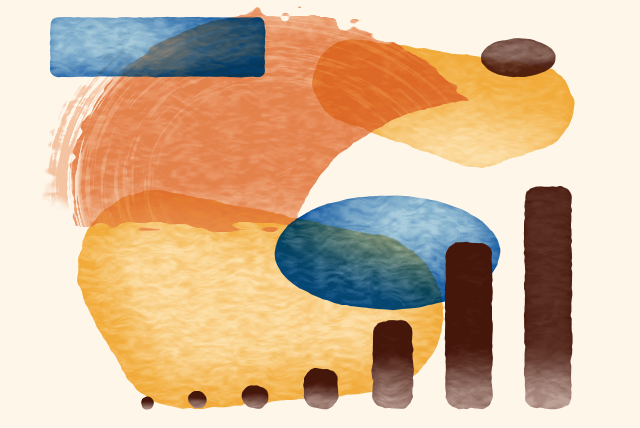
This background is drawn by a WebGL 2 fragment shader. Its source:

```glsl
#version 300 es
precision highp float;
// Abstract watercolour: two amber washes, a curved orange brush stroke, blue
// panels and a row of growing brown bars on cream paper. Distance functions
// give the shapes; stepped, stretched noise gives the pigment grain.

#define GRAIN_LEVELS 9.0
#define GRAIN_SCALE vec2(45.0, 105.0)
#define EDGE_WOBBLE 0.005
#define BAR_COUNT 7
#define BAR_BASE 0.046
#define STROKE_END 0.472

uniform vec2 u_resolution;
out vec4 fragColor;

const vec3 PAPER = vec3(0.995, 0.963, 0.915);
const vec3 GOLD = vec3(0.95, 0.69, 0.27);
const vec3 SAND = vec3(0.99, 0.88, 0.67);
const vec3 ORANGE = vec3(0.895, 0.51, 0.30);
const vec3 PEACH = vec3(0.945, 0.70, 0.54);
const vec3 DEEP_BLUE = vec3(0.05, 0.33, 0.62);
const vec3 PALE_BLUE = vec3(0.66, 0.80, 0.86);
const vec3 UMBER = vec3(0.27, 0.085, 0.04);
const vec3 TAUPE = vec3(0.74, 0.63, 0.59);

float hash(vec2 p) {
  return fract(sin(dot(p, vec2(127.1, 311.7))) * 43758.5453);
}

float noise(vec2 p) {
  vec2 i = floor(p), f = fract(p);
  f = f * f * (3.0 - 2.0 * f);
  return mix(mix(hash(i), hash(i + vec2(1, 0)), f.x),
             mix(hash(i + vec2(0, 1)), hash(i + vec2(1, 1)), f.x), f.y);
}

// Stepped pigment blotches, roughly -0.5 to 0.5
float grain(vec2 p) {
  p += 0.02 * vec2(noise(p * 19.0), noise(p * 23.0 + 5.0));
  float n = 0.6 * noise(p * GRAIN_SCALE) + 0.4 * noise(p * GRAIN_SCALE * 2.0 + 7.0);
  return floor(n * GRAIN_LEVELS + 0.5) / GRAIN_LEVELS - 0.5;
}

float cover(float d) { return clamp(0.5 - d * u_resolution.y, 0.0, 1.0); }

float rim(float d) { return exp(min(d, 0.0) / 0.012); }

float ellipse(vec2 p, vec2 r) {
  float k = length(p / r);
  return k * (k - 1.0) / max(length(p / (r * r)), 1e-4);
}

float roundBox(vec2 p, vec2 h, float r) {
  vec2 q = abs(p) - h + r;
  return length(max(q, 0.0)) + min(max(q.x, q.y), 0.0) - r;
}

float segment(vec2 p, vec2 a, vec2 b) {
  vec2 e = b - a;
  return length(p - a - e * clamp(dot(p - a, e) / dot(e, e), 0.0, 1.0));
}

float side(vec2 p, vec2 a, vec2 b) { return (b.x - a.x) * (p.y - a.y) - (b.y - a.y) * (p.x - a.x); }

// Triangle with clockwise corners, swollen by radius r
float pebble(vec2 p, vec2 a, vec2 b, vec2 c, float r) {
  float d = min(segment(p, a, b), min(segment(p, b, c), segment(p, c, a)));
  float inner = max(side(p, a, b), max(side(p, b, c), side(p, c, a)));
  return (inner < 0.0 ? -d : d) - r;
}

void main() {
  vec2 p = gl_FragCoord.xy / u_resolution.y;
  float g = grain(p);
  float wobble = EDGE_WOBBLE * (noise(p * 38.0) + 0.5 * noise(p * 110.0) - 0.75);
  vec3 col = PAPER;

  // Amber washes, deeper at the rims
  float d = pebble(p, vec2(0.830, 0.811), vec2(1.242, 0.750), vec2(1.113, 0.705), 0.098) + wobble;
  float depth = smoothstep(0.62, 0.84, p.y + 0.25 * abs(p.x - 1.07)) + 0.25 * rim(d) + 0.5 * g;
  col = mix(col, mix(SAND, GOLD, clamp(depth, 0.0, 1.1)), cover(d));

  d = pebble(p, vec2(0.367, 0.369), vec2(0.850, 0.268), vec2(0.445, 0.229), 0.1855) + wobble;
  depth = 0.27 + 0.75 * smoothstep(-0.15, 0.01, d) + 0.8 * g;
  col = mix(col, mix(SAND, GOLD, clamp(depth, 0.0, 1.1)), cover(d));

  // Orange stroke: between two ellipses, with streaks along the sweep
  vec2 q = p - vec2(0.625, 0.570);
  vec2 outerRadius = vec2(q.x < 0.0 ? 0.459 : 0.537, 0.395);
  float outer = ellipse(q, outerRadius);
  float inner = ellipse(p - vec2(1.172, 0.414), vec2(0.488, 0.357));
  float angle = atan(q.y, -q.x);
  float across = length(q / outerRadius);
  float streak = noise(vec2(across * 65.0, angle * 3.0)) * 0.6 + noise(vec2(across * 140.0, angle * 9.0)) * 0.4;
  float ragged = 0.035 * (noise(p * vec2(30.0, 65.0)) - 0.5);
  float topFray = smoothstep(0.88, 0.96, p.y) * smoothstep(0.5, 0.65, p.x);
  d = max(max(outer + wobble + ragged * (0.3 + topFray), -inner + wobble), STROKE_END - p.y + ragged);
  float bristle = smoothstep(0.5, 0.72, streak) * smoothstep(0.5, 0.65, across) * (1.0 - smoothstep(0.9, 1.25, p.x));
  float pale = 0.12 + 0.6 * (1.0 - smoothstep(0.47, 0.60, p.y)) + 0.45 * bristle + 0.5 * topFray + 0.9 * g;
  vec3 stroke = mix(ORANGE, PEACH, clamp(pale, 0.0, 1.0));
  float dry = smoothstep(-0.024, -0.012, outer) * smoothstep(0.5, 0.62, streak) * (1.0 - smoothstep(0.2, 0.35, p.x));
  vec3 glaze = mix(col * stroke / PAPER, stroke, 0.25);
  col = mix(col, glaze, cover(d) * (1.0 - 0.75 * dry));

  // Dry bristle marks outside the stroke
  float band = smoothstep(0.0, 0.008, outer) * (1.0 - smoothstep(0.045, 0.06, outer + ragged));
  band *= smoothstep(0.51, 0.55, p.y + ragged) * (1.0 - smoothstep(0.18, 0.36, p.x));
  col = mix(col, PEACH, 0.75 * band * smoothstep(0.36, 0.55, streak + 0.3 * g));

  // Blue panel and blue oval
  d = roundBox(p - vec2(0.368, 0.890), vec2(0.251, 0.0695), 0.016) + 0.6 * wobble;
  depth = 0.16 + 0.62 * smoothstep(0.28, 0.58, p.x) + 0.35 * (1.0 - smoothstep(0.82, 0.89, p.y));
  vec3 blue = mix(PALE_BLUE, DEEP_BLUE, clamp(depth + 0.25 * rim(d) + 0.45 * g, 0.0, 1.05));
  col = mix(col, mix(col * blue / PAPER, blue, 0.35), cover(d));

  d = ellipse(p - vec2(0.905, 0.410), vec2(0.263, 0.133)) + 0.6 * wobble;
  depth = 0.08 + 0.9 * smoothstep(0.02, 0.34, length((p - vec2(0.98, 0.50)) * vec2(0.9, 1.5)));
  blue = mix(PALE_BLUE, DEEP_BLUE, clamp(depth + 0.2 * rim(d) + 0.5 * g, 0.0, 1.05));
  col = mix(col, mix(col * blue / PAPER, blue, 0.4), cover(d));

  // Brown oval
  d = ellipse(p - vec2(1.211, 0.865), vec2(0.087, 0.045)) + 0.5 * wobble;
  depth = 0.45 + 0.45 * (1.0 - smoothstep(0.845, 0.875, p.y)) + 0.3 * rim(d) + 0.4 * g;
  col = mix(col, mix(TAUPE, UMBER, clamp(depth, 0.0, 1.0)), 0.93 * cover(d));

  // Row of bars, washed out towards the foot
  for (int n = 0; n < BAR_COUNT; n++) {
    float i = float(n);
    float x = 0.344 + i * (0.1045 + 0.0119 * i - 0.00055 * i * i);
    float height = 0.0254 + 0.0137 * min(i, 1.0) + 0.547 / (1.0 + exp(1.4 * (4.6 - i)));
    vec2 halfSize = vec2(min(0.0137 + 0.0084 * i, 0.0547), 0.5 * height);
    d = roundBox(p - vec2(x, BAR_BASE + halfSize.y), halfSize, min(0.028, min(halfSize.x, halfSize.y))) + wobble;
    float wash = 1.0 - smoothstep(0.0, min(0.16, 0.75 * height), p.y - BAR_BASE);
    float tint = 0.85 * wash + 0.16 * step(5.5, i) + (0.15 + 0.3 * wash) * g - 0.1 * rim(d);
    col = mix(col, mix(UMBER, TAUPE, clamp(tint, 0.0, 1.0)), cover(d));
  }

  fragColor = vec4(col, 1.0);
}
```
